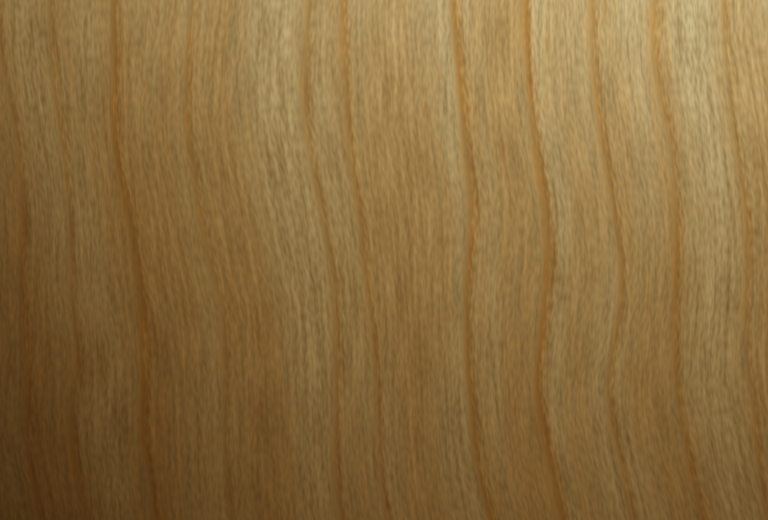
Write a Shadertoy shader that draws this texture.

```glsl
// Varnished wood veneer: upright wavy veins, fine fibres, light falling from the upper right.
#define PALE_WOOD vec3(0.575, 0.475, 0.293)
#define VEIN_TINT vec3(0.91, 0.775, 0.58)
#define TONE_CURVE vec3(1.0, 1.29, 1.84)
#define VEIN_COUNT 11
#define VEIN_SPACING 0.145
#define VEIN_WIDTH 0.0085
#define HALO_WIDTH 0.032
#define LEAN 0.075
#define WAVE 0.055
#define FIBRE_CONTRAST 0.15
#define SPECK_CONTRAST 0.14

// Integer hash giving two values in 0..1
vec2 hash2(vec2 cell) {
    uvec2 n = uvec2(ivec2(cell) + 32768);
    uint h = n.x * 1597334677u ^ n.y * 3812015801u;
    h = (h ^ (h >> 15)) * 2246822519u;
    h ^= h >> 13;
    uint k = h * 3266489917u;
    k ^= k >> 16;
    return vec2(float(h & 65535u), float(k & 65535u)) / 65535.0;
}

float cornerSlope(vec2 cell, vec2 offset) {
    float angle = 6.28318 * hash2(cell).x;
    return dot(vec2(cos(angle), sin(angle)), offset);
}

// Gradient noise, roughly -0.7..0.7
float gradientNoise(vec2 p) {
    vec2 i = floor(p), f = p - i;
    vec2 w = f * f * f * (f * (f * 6.0 - 15.0) + 10.0);
    vec2 e = vec2(1.0, 0.0);
    float low = mix(cornerSlope(i, f), cornerSlope(i + e, f - e), w.x);
    float high = mix(cornerSlope(i + e.yx, f - e.yx), cornerSlope(i + 1.0, f - 1.0), w.x);
    return mix(low, high, w.y);
}

// Position across the grain after the lean and sway of the fibres
float grainCoord(vec2 p) {
    float sway = gradientNoise(p * vec2(1.6, 1.9) + vec2(3.3, 7.1));
    float ripple = gradientNoise(p * vec2(3.0, 4.5) + 21.4);
    return p.x - LEAN * (1.0 - p.y) + WAVE * sway + 0.2 * WAVE * ripple;
}

// Narrow dark cores, each with a soft halo that is wider on one side
float veins(float u, float y, float fray) {
    float sum = 0.0;
    for (int k = 0; k < VEIN_COUNT; k++) {
        float id = float(k);
        vec2 rnd = hash2(vec2(id, 17.0));
        float center = (id + 0.1 + 0.65 * rnd.x) * VEIN_SPACING - 0.08;
        center += 0.022 * gradientNoise(vec2(id * 5.37, y * 3.2));
        float d = u - center + 0.006 * fray;
        float side = hash2(vec2(id, 29.0)).x < 0.5 ? -1.0 : 1.0;
        float width = VEIN_WIDTH * mix(0.7, 1.3, rnd.y);
        float core = exp(-d * d / (width * width));
        float reach = HALO_WIDTH * mix(0.35, 1.0, smoothstep(-0.01, 0.01, d * side));
        float halo = exp(-abs(d) / reach);
        sum += mix(0.45, 1.0, rnd.y) * (0.6 * core + 0.42 * halo);
    }
    return sum;
}

// Broad light: dim at the lower left, a pale glow at the upper right
float lighting(vec2 uv) {
    float fromCenter = uv.x - 0.6;
    float glow = exp(-6.0 * dot(uv - 1.0, uv - 1.0));
    return 0.67 + 0.46 * uv.y + 0.2 * uv.x - 0.5 * fromCenter * fromCenter + 0.08 * glow;
}

void mainImage(out vec4 fragColor, in vec2 fragCoord) {
    vec2 uv = fragCoord / iResolution.xy;
    vec2 p = fragCoord / iResolution.y;
    float u = grainCoord(p);

    // Fibres, from broad bands to fine specks
    float band = gradientNoise(vec2(u * 10.0, p.y * 0.9) + 5.0);
    float streak = gradientNoise(vec2(u * 42.0, p.y * 2.8) + 40.0);
    float fibre = gradientNoise(vec2(u * 115.0, p.y * 8.0) + 80.0);
    float speck = gradientNoise(vec2(u * 190.0, p.y * 55.0) + 130.0);
    float pore = smoothstep(0.22, 0.5, gradientNoise(vec2(u * 95.0, p.y * 16.0) + 200.0));

    // Brown tint of veins and growth bands
    float bands = smoothstep(-0.4, 0.5, band + 0.55 * streak + 0.4 * fibre);
    float brown = veins(u, p.y, streak + fibre + speck) + 0.5 * bands + 0.22 * pore - 0.08;
    brown = clamp(brown + 0.25 * speck, 0.0, 1.15);

    // Shade; darker tones turn warmer, brighter ones paler
    float tone = lighting(uv);
    tone *= 1.0 + FIBRE_CONTRAST * fibre + SPECK_CONTRAST * speck + 0.06 * streak;
    vec3 color = PALE_WOOD * pow(vec3(max(tone, 0.0)), TONE_CURVE);
    color *= mix(vec3(1.0), VEIN_TINT, brown);
    fragColor = vec4(clamp(color, 0.0, 1.0), 1.0);
}
```
